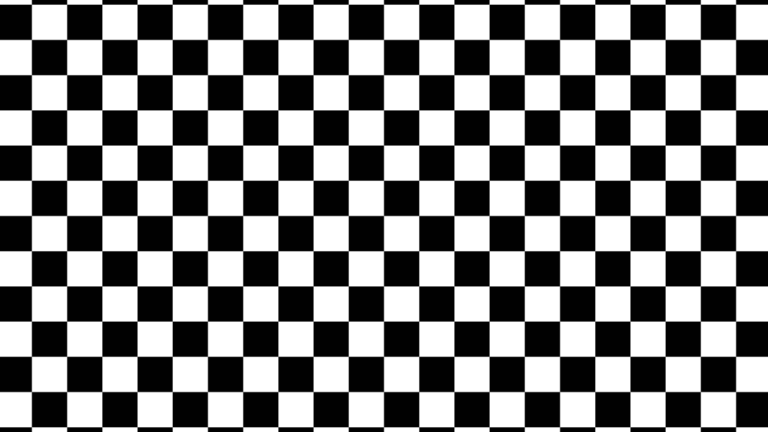
This pattern is drawn by a WebGL 1 fragment shader. Its source:

```glsl
precision highp float;

// A clean black and white checkerboard, centred so that four squares meet
// in the middle of the canvas. Each axis gives a soft square wave of -1 and 1;
// the product of the two waves selects the colour.

uniform vec2 u_resolution;

const float ROWS = 12.27;          // squares over the canvas height
const float EDGE_SOFTNESS = 0.0035; // least edge width, in canvas heights
const vec3 INK = vec3(0.004);
const vec3 PAPER = vec3(1.0);

// Alternates between 1 and -1 on unit cells, with linear ramps at the edges.
vec2 softSquareWave(vec2 cell, float edgeWidth) {
  vec2 side = 1.0 - 2.0 * mod(floor(cell), 2.0);
  vec2 edgeDistance = 0.5 - abs(fract(cell) - 0.5);
  return side * clamp(2.0 * edgeDistance / edgeWidth, 0.0, 1.0);
}

// Coverage of the dark squares: 1 inside, 0 outside, one half at corners.
float checker(vec2 cell, float edgeWidth) {
  vec2 wave = softSquareWave(cell, edgeWidth);
  return 0.5 + 0.5 * wave.x * wave.y;
}

void main() {
  // Centred coordinates, in canvas heights
  vec2 position = (gl_FragCoord.xy - 0.5 * u_resolution) / u_resolution.y;

  // Edges are never narrower than one pixel
  float edgeWidth = max(1.0 / u_resolution.y, EDGE_SOFTNESS);

  float dark = checker(position * ROWS, edgeWidth * ROWS);
  gl_FragColor = vec4(mix(PAPER, INK, dark), 1.0);
}
```
